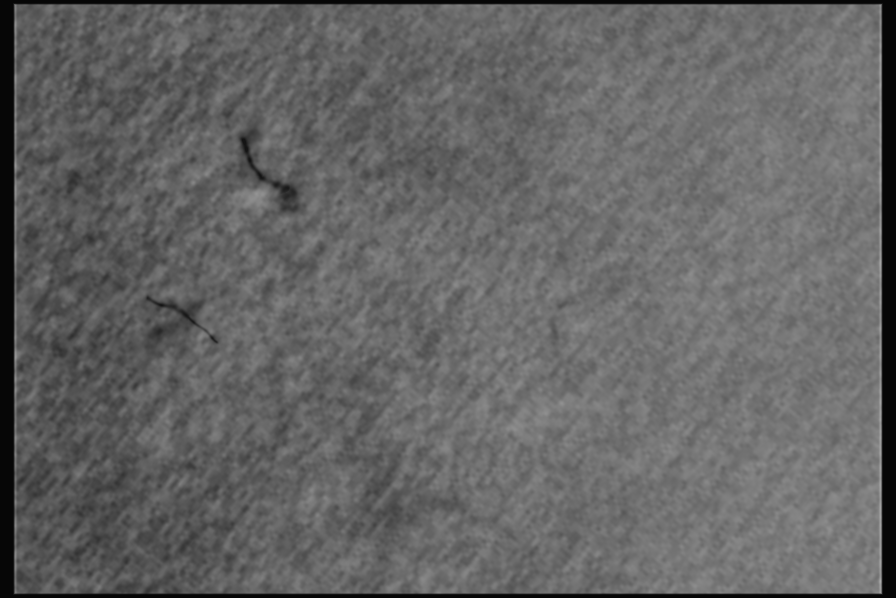
Give the GLSL for this texture, as a WebGL 2 fragment shader.

```glsl
#version 300 es
precision highp float;
// Grey micrograph-like relief: diagonal grain, soft blotches, fine cracks and faint rings in a black frame.

#define TONE_LEFT 0.345
#define TONE_RIGHT 0.472
#define TONE_FALL 0.035
#define FRAME_TONE 0.025
#define CLOUD_AMP 0.13
#define RELIEF_AMP 0.12
#define GRAIN_AMP 0.12
#define FINE_AMP 0.07
#define GRAIN_ANGLE 0.9
#define CRACK_DEPTH 0.2
#define RING_DEPTH 0.06

uniform vec2 u_resolution;
out vec4 fragColor;

float hash(vec2 p) {
  return fract(sin(dot(p, vec2(127.1, 311.7))) * 43758.5453);
}

float noise(vec2 p) {
  vec2 i = floor(p), f = fract(p);
  f = f * f * (3.0 - 2.0 * f);
  return mix(mix(hash(i), hash(i + vec2(1, 0)), f.x),
             mix(hash(i + vec2(0, 1)), hash(i + vec2(1, 1)), f.x), f.y);
}

float fbm(vec2 p) {
  float sum = 0.0, amp = 0.5;
  for (int i = 0; i < 4; i++) {
    sum += amp * noise(p);
    p = mat2(1.6, 1.2, -1.2, 1.6) * p + 7.3;
    amp *= 0.5;
  }
  return sum / 0.9375;
}

mat2 rotation(float a) {
  return mat2(cos(a), -sin(a), sin(a), cos(a));
}

float segment(vec2 p, vec2 a, vec2 b) {
  vec2 ab = b - a;
  return length(p - a - ab * clamp(dot(p - a, ab) / dot(ab, ab), 0.0, 1.0));
}

// Soft elliptical spot, 1 at its centre
float spot(vec2 p, vec2 centre, vec2 size) {
  vec2 d = (p - centre) / size;
  return exp(-dot(d, d));
}

// Dark line with a soft shadow around it
float crack(vec2 p, vec2 a, vec2 b, float width) {
  float d = segment(p, a, b) / width;
  return exp(-d * d) + 0.2 * exp(-d * d * 0.08);
}

// Thin ring, shaded darker on its upper left
float ring(vec2 p, vec2 centre, float radius) {
  vec2 d = p - centre;
  float r = length(d), e = (r - radius) / 0.005;
  float side = dot(d / max(r, 0.001), vec2(-0.8, 0.6));
  return exp(-e * e) * (0.35 + 0.65 * side);
}

void main() {
  vec2 p = gl_FragCoord.xy / u_resolution.y;
  vec2 uv = gl_FragCoord.xy / u_resolution;
  float rough = mix(1.25, 0.6, smoothstep(0.1, 0.9, uv.x));

  // Uneven lighting and large clouds
  float tone = mix(TONE_LEFT, TONE_RIGHT, smoothstep(-0.1, 1.05, uv.x));
  tone += TONE_FALL * (0.5 - uv.y) * (2.0 * uv.x - 0.4);
  tone += CLOUD_AMP * rough * (fbm(p * 7.0 + 3.0) - 0.5);

  // Relief and grain stretched along one diagonal
  vec2 q = rotation(GRAIN_ANGLE) * p;
  vec2 h = q * vec2(24.0, 38.0);
  tone += RELIEF_AMP * rough * (fbm(h) - fbm(h - vec2(0.1, 0.55)));
  tone += GRAIN_AMP * rough * (noise(q * vec2(62.0, 118.0) + 11.0) - 0.5);
  tone += FINE_AMP * (noise(rotation(-0.7) * p * vec2(120.0, 165.0)) - 0.5);

  // Blotches
  tone -= 0.065 * spot(p, vec2(0.645, 0.14), vec2(0.045, 0.09));
  tone -= 0.09 * spot(p, vec2(0.762, 0.16), vec2(0.015, 0.02));
  tone += 0.04 * spot(p, vec2(0.52, 0.14), vec2(0.08, 0.07));
  tone -= 0.08 * spot(p, vec2(0.41, 0.77), vec2(0.022, 0.06));
  tone -= 0.07 * spot(p, vec2(0.275, 0.45), vec2(0.04, 0.03));
  tone += 0.19 * spot(p, vec2(0.43, 0.668), vec2(0.032, 0.016));
  tone += 0.1 * spot(p, vec2(0.335, 0.443), vec2(0.02, 0.02));

  // Cracks, bent by noise
  vec2 w = p + 0.016 * (vec2(noise(p * 30.0), noise(p * 30.0 + 40.0)) - 0.5);
  float cracks = crack(w, vec2(0.414, 0.765), vec2(0.432, 0.698), 0.005);
  cracks = max(cracks, crack(w, vec2(0.432, 0.698), vec2(0.482, 0.686), 0.006));
  cracks = max(cracks, crack(w, vec2(0.488, 0.682), vec2(0.482, 0.654), 0.009));
  cracks = max(cracks, 0.8 * crack(w, vec2(0.25, 0.506), vec2(0.315, 0.472), 0.004));
  cracks = max(cracks, 0.8 * crack(w, vec2(0.315, 0.472), vec2(0.367, 0.434), 0.003));
  tone -= CRACK_DEPTH * cracks;

  // Faint rings
  tone -= RING_DEPTH * ring(w, vec2(0.977, 0.445), 0.054);
  tone -= RING_DEPTH * ring(w, vec2(0.93, 0.066), 0.037);

  // Black frame with a thin light rim at the sides
  float aspect = u_resolution.x / u_resolution.y;
  float side = min(p.x, aspect - p.x) - 0.0235;
  float ends = min(p.y, 1.0 - p.y) - 0.007;
  float rim = (side - 0.0025) / 0.0022;
  tone += 0.13 * exp(-rim * rim);
  tone = clamp(tone, 0.08, 0.75);
  float inside = smoothstep(-0.002, 0.002, min(side, ends));
  fragColor = vec4(vec3(mix(FRAME_TONE, tone, inside)), 1.0);
}
```
